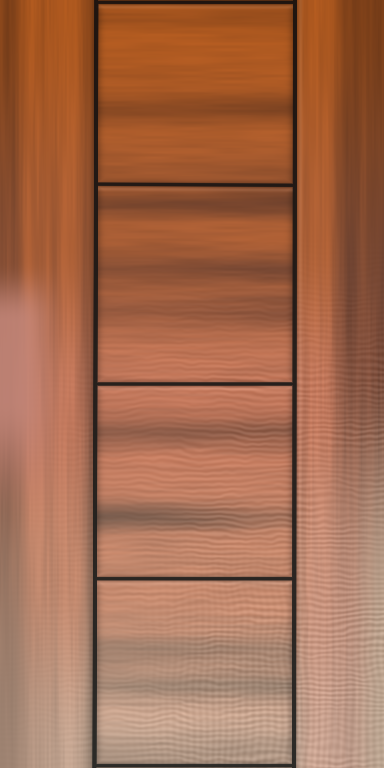
Reproduce this texture procedurally as a Shadertoy shader.

```glsl
float hash(vec2 p) {
    vec3 q = fract(vec3(p.xyx) * 0.1031);
    q += dot(q, q.yzx + 33.33);
    return fract((q.x + q.y) * q.z);
}

float noise(vec2 p) {
    vec2 i = floor(p), f = fract(p);
    f = f * f * (3.0 - 2.0 * f);
    return mix(mix(hash(i), hash(i + vec2(1, 0)), f.x),
               mix(hash(i + vec2(0, 1)), hash(i + vec2(1, 1)), f.x), f.y);
}

float fbm(vec2 p) {
    float sum = 0.0, gain = 0.5;
    for (int i = 0; i < 4; i++) {
        sum += gain * noise(p);
        p = p * 2.03 + 17.7;
        gain *= 0.5;
    }
    return sum;
}

float bump(float x, float center, float width) {
    float d = (x - center) / width;
    return exp(-d * d);
}

// Lit wood, from saturated orange at the top to pale beige at the bottom
vec3 lightWood(float t) {
    vec3 c = mix(vec3(0.69, 0.35, 0.12), vec3(0.69, 0.38, 0.21), smoothstep(0.0, 0.32, t));
    c = mix(c, vec3(0.76, 0.47, 0.36), smoothstep(0.30, 0.52, t));
    c = mix(c, vec3(0.78, 0.54, 0.43), smoothstep(0.52, 0.76, t));
    return mix(c, vec3(0.79, 0.67, 0.59), smoothstep(0.74, 1.0, t));
}

vec3 darkWood(float t) {
    vec3 c = mix(vec3(0.43, 0.22, 0.09), vec3(0.42, 0.26, 0.20), smoothstep(0.0, 0.4, t));
    return mix(c, vec3(0.55, 0.48, 0.42), smoothstep(0.4, 0.95, t));
}

// Dark horizontal bands: depth from the top, half width, strength, lean to the right
float slatShade(vec2 p) {
    const vec4 bands[10] = vec4[10](
        vec4(0.020, 0.025, 0.25, 0.1), vec4(0.143, 0.020, 0.65, 0.1),
        vec4(0.222, 0.014, 0.30, 0.0), vec4(0.263, 0.020, 0.80, 0.3),
        vec4(0.350, 0.024, 0.65, 0.2), vec4(0.402, 0.022, 0.55, 0.2),
        vec4(0.565, 0.022, 0.62, 0.0), vec4(0.674, 0.017, 0.78, -0.4),
        vec4(0.848, 0.026, 0.55, -0.1), vec4(0.895, 0.017, 0.65, 0.3));
    float across = (p.x - 0.51) * 2.0;
    float y = p.y + 0.012 * (fbm(vec2(p.x * 3.0, p.y * 12.0)) - 0.5);
    float shade = 0.0;
    for (int i = 0; i < 10; i++) {
        vec4 b = bands[i];
        shade += b.z * (1.0 + 1.4 * b.w * across) * bump(y, b.x, b.y);
    }
    return shade + 0.45 * bump(y, 0.982, 0.022);
}

// Dark vertical strips on the outer stiles
float stileShade(vec2 p) {
    float x = p.x + 0.012 * (fbm(vec2(p.x * 20.0, p.y * 4.0)) - 0.5);
    float left = 0.70 * (1.0 - smoothstep(0.03, 0.09, x)) + 0.55 * smoothstep(0.18, 0.24, x)
               + 0.22 * bump(x, 0.13, 0.025);
    float right = 0.75 * smoothstep(0.84, 0.91, x) * (1.0 - 0.45 * smoothstep(0.5, 0.9, p.y))
                + 0.15 * bump(x, 0.79, 0.015);
    return p.x < 0.5 ? left : right;
}

float groove(float d, float halfWidth) {
    float aa = 0.75 / iResolution.y;
    return 1.0 - smoothstep(halfWidth - aa, halfWidth + aa, abs(d));
}

void mainImage(out vec4 fragColor, in vec2 fragCoord) {
    vec2 p = fragCoord / iResolution.xy;
    p.y = 1.0 - p.y;
    float leftEdge = 0.251 - 0.005 * p.y;
    float rightEdge = 0.768 - 0.002 * p.y;
    bool slat = p.x > leftEdge && p.x < rightEdge;

    // Grain runs across the slats and along the stiles
    vec2 grainPos = slat ? vec2(p.x * 2.5, p.y * 75.0) : vec2(p.x * 55.0 + 40.0, p.y * 3.0);
    float grain = fbm(grainPos) - 0.47;
    float fiber = noise(grainPos * vec2(slat ? 4.0 : 3.5, slat ? 3.5 : 4.0)) - 0.5;
    float shade = (slat ? slatShade(p) : stileShade(p)) + 0.5 * grain;
    vec3 color = mix(lightWood(p.y), darkWood(p.y), clamp(shade, 0.0, 1.0));
    color *= 1.0 + 0.07 * fiber;

    // Pink reflection on the left and cool sheen at the lower corners
    float reflection = (1.0 - smoothstep(0.05, 0.18, p.x))
                     * smoothstep(0.34, 0.42, p.y) * (1.0 - smoothstep(0.52, 0.68, p.y));
    color = mix(color, vec3(0.77, 0.53, 0.48), 0.85 * reflection);
    float lowerLeft = (1.0 - smoothstep(0.0, 0.24, p.x)) * smoothstep(0.6, 0.9, p.y);
    color = mix(color, vec3(0.60, 0.47, 0.40), 0.45 * lowerLeft);
    float lowerRight = smoothstep(0.76, 0.82, p.x) * smoothstep(0.48, 0.8, p.y);
    color = mix(color, vec3(0.79, 0.61, 0.55), 0.45 * lowerRight);
    color = mix(color, vec3(0.74, 0.70, 0.61), 0.5 * lowerRight * smoothstep(0.9, 1.0, p.x));

    // Fine rippled varnish, stronger toward the lower right
    float warp = fbm(vec2(p.x * 7.0, p.y * 16.0));
    float ripple = sin(6.2832 * (p.y * 135.0 + warp * 3.0));
    float rippleArea = smoothstep(0.28, 0.6, p.y) * smoothstep(0.15, 0.85, p.x + 0.25 * p.y);
    color += 0.038 * ripple * rippleArea * (0.4 + noise(p * vec2(9.0, 30.0)));
    float weave = sin(6.2832 * (p.x * 58.0 + noise(p * vec2(8.0, 20.0))));
    color += 0.018 * weave * smoothstep(0.65, 0.95, p.y) * smoothstep(0.25, 0.6, p.x);

    // Grooves with a soft contact shadow and a thin lit edge
    float seam = max(groove(p.x - leftEdge, 0.0055), groove(p.x - rightEdge, 0.0055));
    float nearSeam = max(bump(p.x, leftEdge, 0.014), bump(p.x, rightEdge, 0.014));
    float litEdge = bump(p.x, rightEdge + 0.014, 0.006);
    if (slat) {
        for (int i = 0; i < 5; i++) {
            float k = float(i);
            float y = 0.003 + 0.2485 * k - 0.011 * float(i == 1) + 0.005 * float(i == 3);
            float d = p.y - y - 0.003 * (p.x - 0.5) * float(i == 1);
            seam = max(seam, groove(d, 0.0023));
            nearSeam = max(nearSeam, bump(d, 0.0, 0.005));
            litEdge = max(litEdge, bump(d, 0.006, 0.0025));
        }
    }
    color *= 1.0 - 0.25 * nearSeam;
    color += 0.07 * litEdge;
    vec3 grooveColor = mix(vec3(0.10, 0.07, 0.06), vec3(0.15, 0.15, 0.14), p.y);
    color = mix(color, grooveColor, 0.94 * seam);
    fragColor = vec4(clamp(color, 0.0, 1.0), 1.0);
}
```
